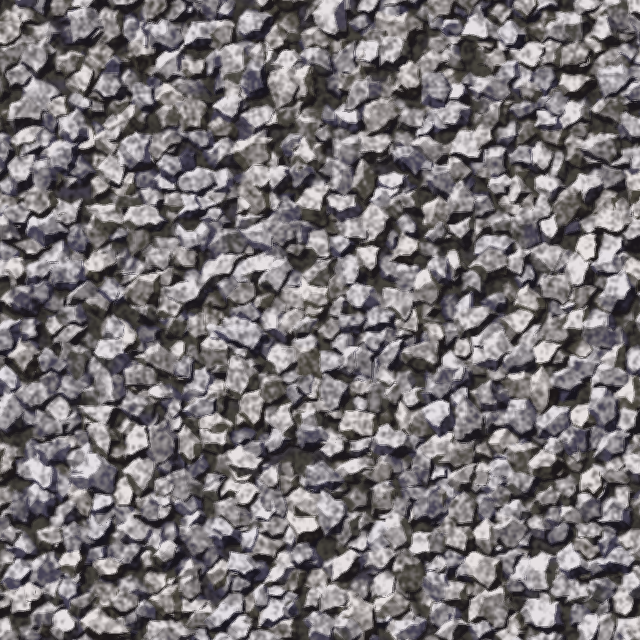
Reproduce this texture procedurally as a Shadertoy shader.

```glsl
// Draws a bed of crushed grey gravel: angular, speckled stones lit from the upper left.

#define GRAINS 21.5       // stones across the canvas, top layer
#define FINE_RATIO 1.25   // lower layer is this much finer
#define FACETS 6          // side planes per stone
#define ROUGHNESS 0.13    // raggedness of the outlines
#define SPECKLE 0.95      // strength of the mineral grain
#define EXPOSURE 0.82     // brightness of lit faces
#define SHADOW_REACH 0.2  // cast shadow length, in stones
#define SOFTNESS 0.0024   // width of the edge smoothing
#define LIGHT normalize(vec3(-0.35, 0.60, 0.72))

const float TAU = 6.2832;

struct Surface { float height; vec3 normal; vec2 id; };

vec2 hash22(vec2 p) {
    vec3 q = fract(p.xyx * vec3(0.1031, 0.1030, 0.0973));
    q += dot(q, q.yzx + 33.33);
    return fract((q.xx + q.yz) * q.zy);
}

float noise(vec2 p) {
    vec2 i = floor(p), f = fract(p);
    f = f * f * (3.0 - 2.0 * f);
    float low = mix(hash22(i).x, hash22(i + vec2(1, 0)).x, f.x);
    float high = mix(hash22(i + vec2(0, 1)).x, hash22(i + vec2(1, 1)).x, f.x);
    return mix(low, high, f.y);
}

// One stone: a tilted cap cut by random side planes; height is negative outside.
Surface stone(vec2 p, vec2 id) {
    vec2 shape = hash22(id + 17.0), tilt = hash22(id + 31.0) - 0.5;
    float turn = TAU * shape.x, c = cos(turn), s = sin(turn);
    mat2 stretch = mat2(c, s * 1.3, -s, c * 1.3);
    float size = mix(0.42, 0.72, shape.y);

    vec2 slope = tilt * 0.9;
    float height = mix(0.20, 0.38, shape.y) + dot(p, slope);
    for (int i = 0; i < FACETS; i++) {
        vec2 r = hash22(id + float(i) * 5.7 + 47.0);
        float angle = TAU * (float(i) + 0.8 * r.x) / float(FACETS);
        vec2 dir = vec2(cos(angle), sin(angle)) * stretch;
        float steep = mix(0.7, 2.2, r.y);
        float side = steep * (size * mix(0.8, 1.1, r.x) - dot(p, dir));
        if (side < height) {
            height = side;
            slope = -steep * dir;
        }
    }
    return Surface(height, normalize(vec3(-slope, 1.0)), id);
}

// Highest stone over a point, from two scattered layers.
Surface gravel(vec2 uv) {
    Surface top = Surface(0.0, vec3(0, 0, 1), vec2(0));
    for (int layer = 0; layer < 2; layer++) {
        float depth = float(layer);
        vec2 p = uv * GRAINS * mix(1.0, FINE_RATIO, depth) + depth * 71.3;
        vec2 cell = floor(p);
        for (int k = 0; k < 9; k++) {
            vec2 id = cell + vec2(k % 3, k / 3) - 1.0;
            vec2 offset = p - id - mix(vec2(0.1), vec2(0.9), hash22(id));
            if (dot(offset, offset) > 1.1) continue;
            Surface s = stone(offset, id);
            float base = mix(0.27, 0.0, depth) + 0.33 * hash22(id + 83.0).x;
            if (s.height > 0.0 && s.height + base > top.height) {
                top = s;
                top.height += base;
            }
        }
    }
    return top;
}

// Dark to light ramp of the rock; warmth separates brown from violet shadows.
vec3 rockColor(float tone, float warmth) {
    vec3 black = vec3(0.10, 0.085, 0.105);
    vec3 dusk = mix(vec3(0.28, 0.26, 0.33), vec3(0.28, 0.27, 0.245), warmth);
    vec3 grey = vec3(0.45, 0.43, 0.44);
    vec3 pale = vec3(0.86, 0.84, 0.85);
    vec3 color = mix(black, dusk, smoothstep(0.06, 0.27, tone));
    color = mix(color, grey, smoothstep(0.28, 0.45, tone));
    return mix(color, pale, clamp((tone - 0.43) / 0.42, 0.0, 1.1));
}

vec3 shade(vec2 uv) {
    vec2 q = uv * GRAINS * 4.0;
    vec2 ragged = uv + (vec2(noise(q), noise(q + 40.0)) - 0.5) * ROUGHNESS / GRAINS;
    Surface s = gravel(ragged);
    float blocker = gravel(ragged + LIGHT.xy * SHADOW_REACH / GRAINS).height;

    // Light, cast shadow and darkening towards the gaps
    float diffuse = max(dot(s.normal, LIGHT), 0.0);
    float shadow = smoothstep(0.05, 0.38, blocker - s.height - 0.12);
    float open = mix(0.3, 1.0, smoothstep(0.05, 0.55, s.height));
    vec2 tint = hash22(s.id + 101.0);

    // Mineral speckle, turned off the canvas axes
    vec2 g = mat2(0.8, 0.6, -0.6, 0.8) * uv;
    float grain = 0.55 * noise(g * 150.0) + 0.45 * noise(uv.yx * 235.0 + 9.0) - 0.5;
    float tone = 0.08 + EXPOSURE * diffuse * mix(0.72, 1.15, tint.x);
    tone += SPECKLE * grain * (0.25 + 0.75 * diffuse);
    tone = 0.02 + tone * open * mix(1.0, 0.35, shadow);

    float warmth = smoothstep(0.36, 0.52, 0.6 * tint.y + 0.4 * noise(uv * 30.0));
    return rockColor(tone, warmth) + (tint.y - 0.5) * vec3(0.02, 0.01, -0.02);
}

void mainImage(out vec4 fragColor, in vec2 fragCoord) {
    // Four samples per pixel smooth the edges
    vec2 uv = fragCoord / iResolution.y;
    vec3 color = vec3(0);
    for (int i = 0; i < 4; i++) {
        vec2 jitter = vec2(i % 2, i / 2) - 0.5;
        color += shade(uv + jitter * SOFTNESS);
    }
    fragColor = vec4(clamp(color * 0.25, 0.0, 1.0), 1.0);
}
```
